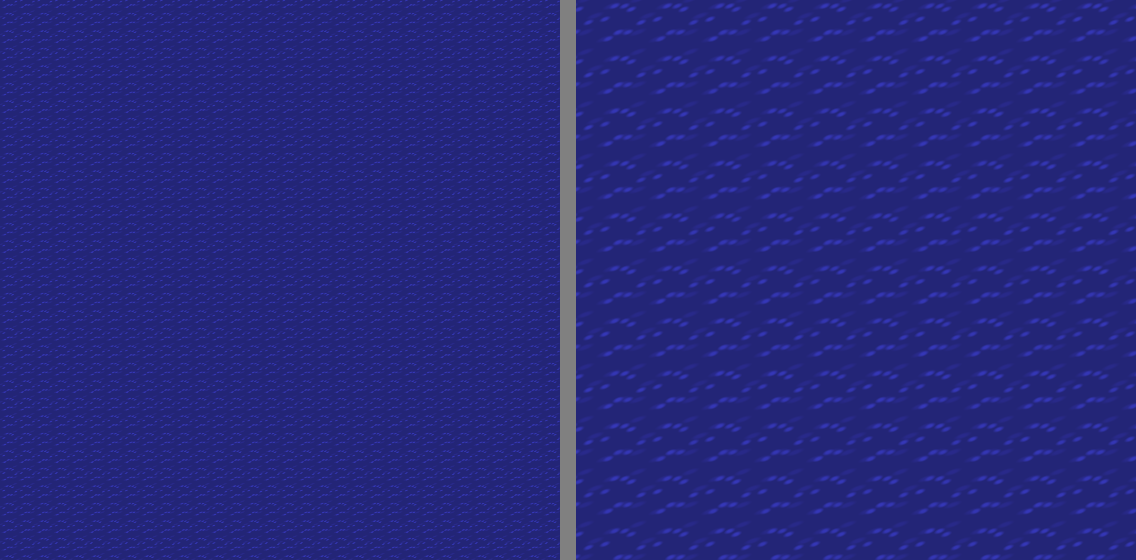
Left, the full canvas; right, a detail of the centre.
Give the GLSL for this texture, as a three.js fragment shader.

```glsl
// Dark blue woven cloth with short crisp flecks along gently rising strands.
#define REPEATS 32.0
#define STRANDS 2.0
#define GRAIN 16.0
#define SLOPE 0.33
#define SCATTER 0.20
#define SOFTNESS 0.025
#define WEAR 0.14
#define DIM_SIZE vec2(0.125, 0.040)
#define BRIGHT_SIZE vec2(0.075, 0.036)

varying vec2 vUv;

const vec3 CLOTH = vec3(0.138, 0.145, 0.465);
const vec3 THREAD = vec3(0.160, 0.163, 0.545);
const vec3 FLECK = vec3(0.208, 0.216, 0.720);

float hash(vec2 p) {
  vec3 q = fract(vec3(p.xyx) * 0.1031);
  q += dot(q, q.yzx + 33.33);
  return fract((q.x + q.y) * q.z);
}

// Tilted ellipse repeated in every tile, with a little wear per tile.
float fleck(vec2 p, vec2 center, vec2 size, float seed) {
  vec2 q = p - center + 0.5;
  vec2 tile = mod(floor(q), REPEATS);
  vec2 d = fract(q) - 0.5;
  d.y -= d.x * SLOPE;
  float edge = (length(d / size) - 1.0) * size.y;
  float strength = 1.0 - WEAR * hash(tile + seed * 7.0);
  return strength * (1.0 - smoothstep(-SOFTNESS, SOFTNESS, edge));
}

// Point on a strand, centred on the grain of the cloth.
vec2 strandPoint(float strand, float along, float seed) {
  float lift = (hash(vec2(seed, strand + 3.0)) - 0.5) * SCATTER;
  vec2 point = vec2(along, strand / STRANDS + SLOPE * along + lift);
  return (floor(point * GRAIN) + 0.5) / GRAIN;
}

void main() {
  vec2 p = vUv * REPEATS;
  float dim = 0.0;
  float bright = 0.0;

  for (int k = 0; k < 2; k++) {
    float strand = float(k);

    // Dim threads spread along the whole strand.
    for (int i = 0; i < 3; i++) {
      float seed = float(i) + 11.0 + 17.0 * strand;
      float along = (float(i) + 0.7 * hash(vec2(seed, 5.0))) / 3.0;
      dim = max(dim, fleck(p, strandPoint(strand, along, seed), DIM_SIZE, seed));
    }

    // Bright flecks gathered in the middle of the strand.
    for (int j = 0; j < 4; j++) {
      float seed = float(j) + 47.0 + 13.0 * strand;
      float along = 0.18 + 0.08 * strand + 0.18 * float(j) + 0.08 * hash(vec2(seed, 9.0));
      bright = max(bright, fleck(p, strandPoint(strand, along, seed), BRIGHT_SIZE, seed));
    }
  }

  vec3 color = mix(CLOTH, THREAD, dim);
  color = mix(color, FLECK, bright);
  gl_FragColor = vec4(color, 1.0);
}
```
